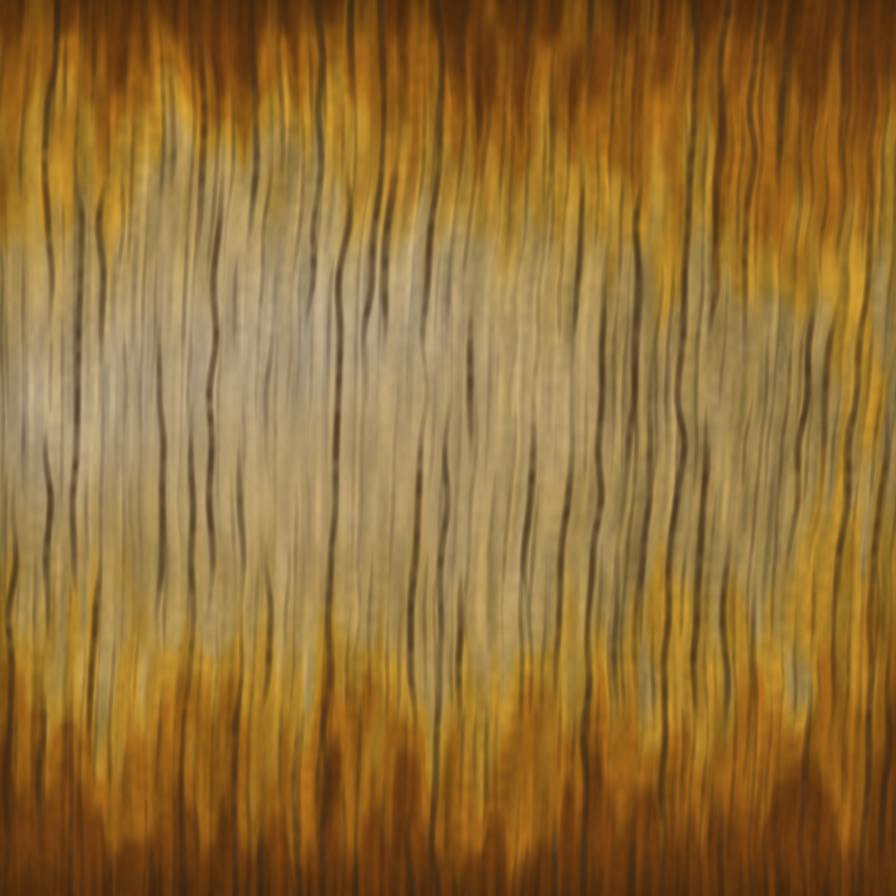
A Shadertoy shader for this texture:

```glsl
// Worn varnished oak: amber and brown stain fades to pale wood around the middle.
// A noisy wear field picks the stain colour; stretched noise gives the fibres,
// and jittered columns of broken, wavering strokes give the dark pores.

const vec3 DARK_BROWN = vec3(0.42, 0.23, 0.06);
const vec3 RUST_BROWN = vec3(0.59, 0.37, 0.09);
const vec3 AMBER      = vec3(0.68, 0.51, 0.16);
const vec3 TAN        = vec3(0.66, 0.55, 0.31);
const vec3 PALE_WOOD  = vec3(0.69, 0.59, 0.40);
const vec3 GREY_SHEEN = vec3(0.69, 0.63, 0.52);
const vec3 PORE       = vec3(0.25, 0.17, 0.09);

float hash(vec2 p) {
    return fract(sin(dot(p, vec2(127.1, 311.7))) * 43758.5453);
}

float noise(vec2 p) {
    vec2 i = floor(p);
    vec2 f = fract(p);
    f = f * f * (3.0 - 2.0 * f);
    return mix(mix(hash(i), hash(i + vec2(1, 0)), f.x),
               mix(hash(i + vec2(0, 1)), hash(i + vec2(1, 1)), f.x), f.y);
}

// Centred noise, from -0.5 to 0.5
float ripple(vec2 p, vec2 scale) {
    return noise(p * scale) - 0.5;
}

// Broken vertical strokes, one per jittered column
float pores(vec2 p, float columns, float halfWidth, float dashes, float seed) {
    float cell = floor(p.x * columns);
    float ink = 0.0;
    for (int k = -1; k <= 1; k++) {
        float id = cell + float(k);
        float lane = id * 7.0 + seed;
        float waver = 0.25 * (noise(vec2(lane, p.y * 16.0)) - 0.5);
        float centre = (id + 0.5 + 0.5 * (hash(vec2(id, seed)) - 0.5) + waver) / columns;
        float dash = smoothstep(0.25, 0.8, noise(vec2(lane + 3.0, p.y * dashes)));
        float grit = 0.65 + 0.35 * noise(vec2(lane + 5.0, p.y * 75.0));
        float width = halfWidth * (0.6 + 0.6 * dash);
        float stroke = 1.0 - smoothstep(0.15 * width, 1.3 * width, abs(p.x - centre));
        ink = max(ink, stroke * dash * grit);
    }
    return ink;
}

// 0 in the dark stain near the border, 1 in the worn middle
float wearField(vec2 uv, vec2 grain) {
    float wear = 1.0 - length((uv - vec2(0.33, 0.53)) / vec2(1.45, 0.51));
    float patchy = 0.24 * ripple(uv, vec2(7.0, 5.0))
                 + 0.26 * ripple(grain, vec2(34.0, 9.0))
                 + 0.26 * ripple(grain + 4.0, vec2(85.0, 13.0));
    return wear + patchy * mix(1.0, 0.45, smoothstep(0.45, 0.8, wear));
}

vec3 stainColor(float wear) {
    vec3 color = mix(DARK_BROWN, RUST_BROWN, smoothstep(0.0, 0.2, wear));
    color = mix(color, AMBER, smoothstep(0.24, 0.42, wear));
    color = mix(color, TAN, smoothstep(0.42, 0.6, wear));
    return mix(color, PALE_WOOD, smoothstep(0.6, 0.85, wear));
}

// Soft glow around the line from a to b
float sheen(vec2 p, vec2 a, vec2 b, float radius) {
    vec2 ab = b - a;
    float t = clamp(dot(p - a, ab) / dot(ab, ab), 0.0, 1.0);
    float d = length(p - a - ab * t) / radius;
    return exp(-d * d);
}

void mainImage(out vec4 fragColor, in vec2 fragCoord) {
    vec2 uv = fragCoord / iResolution.xy;

    // Grain leans a little more towards the right, with a gentle sway
    vec2 grain = uv;
    grain.x -= (0.02 + 0.035 * uv.x) * (uv.y - 0.5);
    grain.x += 0.012 * ripple(uv, vec2(4.0, 6.0));
    grain.x += 0.006 * uv.x * ripple(uv, vec2(12.0, 18.0));

    float wear = wearField(uv, grain);
    float smoothed = sheen(uv, vec2(0.2, 0.5), vec2(0.45, 0.5), 0.2);
    vec3 color = stainColor(wear);

    // Greyish light across the upper left, dull olive tone on the right
    float glare = sheen(uv, vec2(0.04, 0.54), vec2(0.46, 0.66), 0.1);
    glare *= 0.9 + 0.5 * ripple(grain, vec2(50.0, 5.0));
    color = mix(color, GREY_SHEEN, 0.8 * glare);
    float dull = smoothstep(0.5, 0.95, uv.x) * smoothstep(0.35, 0.6, wear);
    color *= 1.0 - 0.1 * dull;

    // Fibres, calmer where the surface is worn smooth
    float fibre = 0.26 * ripple(grain, vec2(170.0, 9.0))
                + 0.22 * ripple(grain + 9.0, vec2(95.0, 16.0))
                + 0.10 * ripple(grain + 2.0, vec2(190.0, 90.0));
    color *= 1.0 + fibre * mix(1.0, 0.5, smoothed);

    // Main pores and finer, fainter ones between them
    float deep = pores(grain, 31.0, 0.0042, 7.0, 1.0);
    float fine = pores(grain, 67.0, 0.0026, 12.0, 40.0);
    color = mix(color, PORE, 0.78 * deep);
    color = mix(color, PORE, 0.4 * fine * mix(1.0, 0.5, smoothed));

    // Darker border
    vec2 edge = abs(uv - 0.5) * 2.0;
    color *= 1.0 - 0.18 * smoothstep(0.88, 1.02, max(edge.x * 0.97, edge.y));
    fragColor = vec4(clamp(color, 0.0, 1.0), 1.0);
}
```
